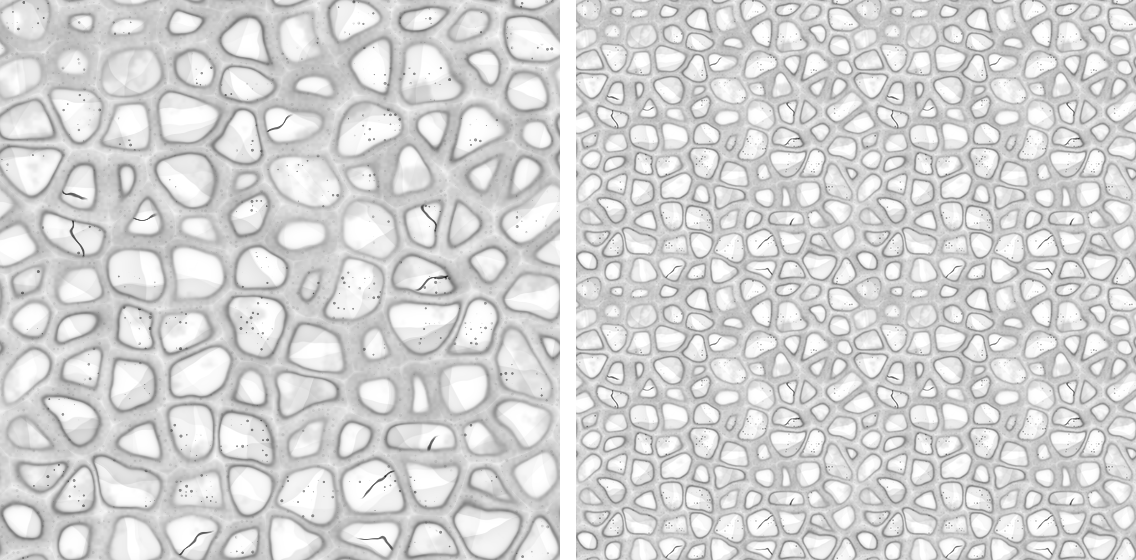
Left: one tile. Right: repeated 2 by 2.
Reproduce this texture map procedurally as a three.js fragment shader.

```glsl
// Pale field stones set in cloudy mortar, drawn in greys, tiling on all sides.
// Stones are cells of a weighted Voronoi diagram whose corners are rounded by a
// smooth minimum; facets, cracks, pits, dark rims and halos are layered on top.
varying vec2 vUv;

const vec2 GRID = vec2(10.0, 11.0);   // stones across and up
const float JITTER = 0.72;            // scatter of the stone centres
const float SIZE_SPREAD = 0.28;       // difference between large and small stones
const float ROUNDING = 0.075;         // softness of the stone corners
const float GAP_MIN = 0.075;          // half width of the mortar joints
const float GAP_MAX = 0.23;
const float WARP = 0.27;              // bending of the outlines
const float PIT_GRID = 110.0;
const float STONE_TONE = 1.0;
const float MORTAR_TONE = 0.82;
const float HALO_DEPTH = 0.15;
const float RIM_DEPTH = 0.17;
const float CRACK_DEPTH = 0.6;
const float PIT_DEPTH = 0.4;

vec3 hash3(vec2 p) {
  vec3 q = fract(p.xyx * vec3(0.1031, 0.1030, 0.0973));
  q += dot(q, q.yxz + 33.33);
  return fract((q.xxy + q.yzz) * q.zyx);
}

// Value noise that wraps after "period" lattice steps
float noise(vec2 uv, float period, float seed) {
  vec2 p = uv * period;
  vec2 i = floor(p);
  vec2 f = fract(p);
  f = f * f * f * (f * (f * 6.0 - 15.0) + 10.0);
  vec2 a = mod(i, period) + seed;
  vec2 b = mod(i + 1.0, period) + seed;
  return mix(mix(hash3(a).x, hash3(vec2(b.x, a.y)).x, f.x),
             mix(hash3(vec2(a.x, b.y)).x, hash3(b).x, f.x), f.y);
}

float clouds(vec2 uv, float period, float seed) {
  float sum = 0.0;
  float gain = 0.5;
  for (int i = 0; i < 4; i++) {
    sum += gain * noise(uv, period, seed);
    period *= 2.0;
    gain *= 0.5;
  }
  return sum / 0.9375;
}

// Centre (xy) and weight (z) of the stone in a cell
vec3 stoneSite(vec2 cell) {
  vec3 h = hash3(mod(cell, GRID) + 3.0);
  return vec3(cell + 0.5 + JITTER * (h.xy - 0.5), SIZE_SPREAD * (h.z - 0.5));
}

float power(vec3 site, vec2 p) {
  vec2 v = site.xy - p;
  return dot(v, v) - site.z;
}

void main() {
  float bend = noise(vUv, 14.0, 51.0);
  float ripple = noise(vUv, 44.0, 97.0);
  vec2 p = vUv * GRID + WARP * (vec2(bend, noise(vUv, 14.0, 75.0)) - 0.5);
  p += 0.035 * (vec2(ripple, noise(vUv, 44.0, 131.0)) - 0.5);

  // Owning stone
  vec2 home = floor(p);
  vec2 cell = home;
  float nearest = 100.0;
  for (int j = -1; j <= 1; j++) {
    for (int i = -1; i <= 1; i++) {
      vec2 c = home + vec2(float(i), float(j));
      float w = power(stoneSite(c), p);
      if (w < nearest) { nearest = w; cell = c; }
    }
  }

  // Rounded distance to the cell border
  vec3 site = stoneSite(cell);
  float sum = 0.0;
  for (int j = -2; j <= 2; j++) {
    for (int i = -2; i <= 2; i++) {
      if (i == 0 && j == 0) continue;
      vec3 other = stoneSite(cell + vec2(float(i), float(j)));
      float border = (power(other, p) - nearest) / (2.0 * distance(other.xy, site.xy));
      sum += exp(-border / ROUNDING);
    }
  }
  float inner = -ROUNDING * log(sum);
  vec2 id = mod(cell, GRID);
  vec3 trait = hash3(id + 211.0);
  float gap = mix(GAP_MIN, GAP_MAX, trait.x * trait.x);
  float depth = inner - gap;                     // positive inside the stone
  float outside = max(-depth, 0.0);
  float joint = clamp(outside / gap, 0.0, 1.0);  // 1 midway between stones
  float cloud = clouds(vUv, 16.0, 161.0);
  float mist = clouds(vUv, 9.0, 307.0);
  float crisp = clamp(0.35 + 0.6 * trait.y + 1.6 * (mist - 0.45), 0.2, 1.0);

  // Stone face: soft border, facets and misty patches
  vec2 q = p - site.xy;
  float face = STONE_TONE - 0.13 * exp(-max(depth, 0.0) / 0.05);
  for (int i = 0; i < 3; i++) {
    vec3 r = hash3(id + 401.0 + 23.0 * float(i));
    float s = dot(q, vec2(cos(6.2832 * r.x), sin(6.2832 * r.x)));
    s += 0.06 * (ripple - 0.5) - mix(0.04, 0.26, r.y);
    face -= smoothstep(0.0, 0.03, s) * mix(0.015, 0.085, r.z) * exp(-2.0 * s);
  }
  face -= 0.11 * smoothstep(0.54, 0.78, cloud);

  // Cracks on a few stones
  vec3 crack = hash3(id + 503.0);
  vec2 along = vec2(cos(6.2832 * crack.x), sin(6.2832 * crack.x));
  float x = dot(q, along);
  float y = dot(q, vec2(-along.y, along.x)) + 0.05 * sin(9.0 * x + 6.0 * crack.y);
  y += 0.09 * (noise(vUv, 70.0, 23.0) - 0.5);
  float line = 1.0 - smoothstep(0.006, 0.03, abs(y));
  face -= CRACK_DEPTH * line * step(0.89, crack.z) * smoothstep(-0.25, -0.1, x);

  // Clustered pits
  vec2 g = vUv * PIT_GRID;
  vec3 pit = hash3(mod(floor(g), PIT_GRID) + 613.0);
  float radius = 1.1 * max(pit.z - 0.72, 0.0);
  float speck = 1.0 - smoothstep(radius - 0.1, radius + 0.1, distance(fract(g), 0.3 + 0.4 * pit.xy));
  speck *= step(0.72, pit.z);
  face -= PIT_DEPTH * speck * step(0.4, trait.z) * smoothstep(0.45, 0.65, noise(vUv, 30.0, 709.0));

  // Mortar: clouds, grain, lighter junctions and dark halos
  float mortar = MORTAR_TONE + 0.08 * clamp(-inner / 0.055, 0.0, 1.0);
  mortar += 0.22 * (cloud - 0.5) + 0.12 * (mist - 0.5);
  mortar += 0.05 * (noise(vUv, 170.0, 811.0) - 0.5) - 0.06 * speck;
  mortar -= HALO_DEPTH * crisp * (1.0 - joint) * exp(-outside / mix(0.08, 0.2, cloud));

  // Join both and draw the rim
  float blur = mix(0.075, 0.02, crisp);
  float tone = mix(mortar, face, smoothstep(-blur, blur, depth));
  float rim = (depth + 0.012) / 0.036;
  tone -= RIM_DEPTH * crisp * exp(-rim * rim);
  gl_FragColor = vec4(vec3(clamp(tone, 0.0, 1.0)), 1.0);
}
```
